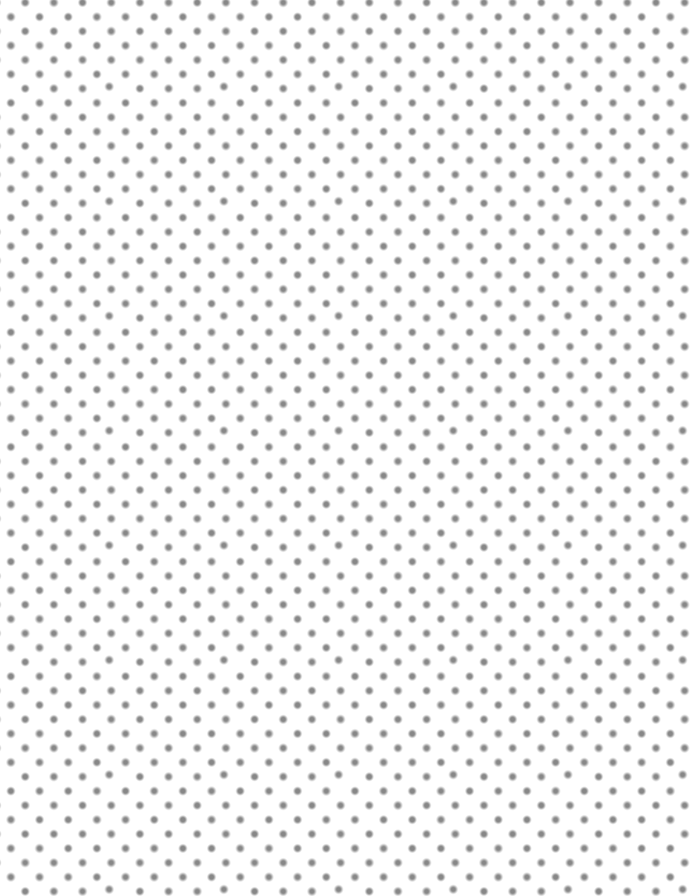
This pattern is drawn by a Shadertoy shader. Its source:

```glsl
// Staggered grid of small soft grey dots on white, with one nudged dot per tile.

const float ROWS = 31.25;                  // grid cells per canvas height
const vec2 GRID_ORIGIN = vec2(0.879, 0.09); // first dot, in cells from top left
const float TILE = 4.0;                    // cells before the variation repeats
const vec2 NUDGE = vec2(-0.07);            // offset of the stray dot, in cells
const float CORE_RADIUS = 0.049;
const float OUTER_RADIUS = 0.189;
const vec3 PAPER = vec3(1.0);
const vec3 INK = vec3(0.53);

float hash(vec2 p) {
    return fract(sin(dot(p, vec2(12.9898, 78.233))) * 43758.5453);
}

// Coverage of a round dot that fades from its core to its rim.
float softDot(vec2 p, float core, float rim, float pixel) {
    return 1.0 - smoothstep(core, max(rim, core + pixel), length(p));
}

// One square lattice of dots; the stray amount displaces one dot per tile.
float dotLattice(vec2 p, float seed, float stray, float pixel) {
    vec2 cell = floor(p + 0.5);
    vec2 tileCell = mod(cell, TILE);
    float isStray = stray * step(TILE - 1.5, min(tileCell.x, tileCell.y));
    float blur = 0.018 * (hash(tileCell + seed) - 0.5);
    vec2 local = p - cell - NUDGE * isStray;
    return softDot(local, CORE_RADIUS - blur, OUTER_RADIUS + blur, pixel);
}

void mainImage(out vec4 fragColor, in vec2 fragCoord) {
    // Cell coordinates, measured from the top left corner
    vec2 fromTop = vec2(fragCoord.x, iResolution.y - fragCoord.y);
    vec2 p = fromTop / iResolution.y * ROWS - GRID_ORIGIN;
    float pixel = ROWS / iResolution.y;

    // Two lattices, offset by half a cell, make the staggered rows
    float mainDots = dotLattice(p, 1.0, 1.0, pixel);
    float betweenDots = dotLattice(p - 0.5, 7.0, 0.0, pixel);

    fragColor = vec4(mix(PAPER, INK, max(mainDots, betweenDots)), 1.0);
}
```
